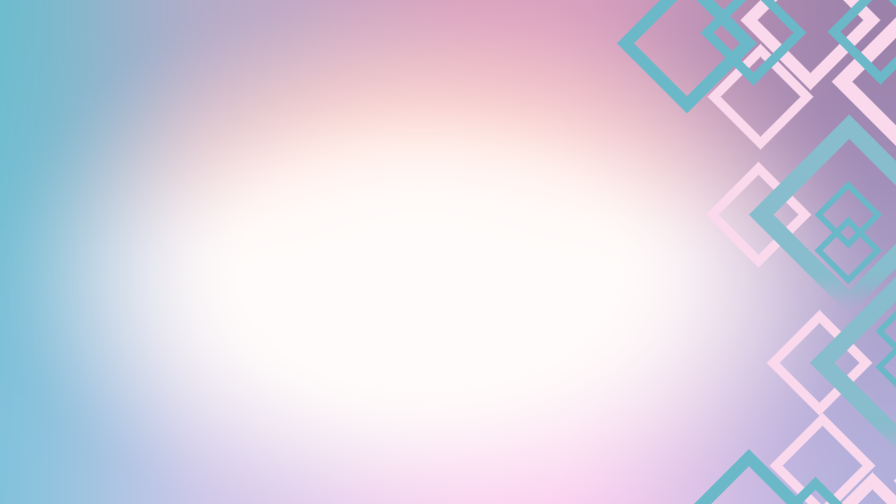
Write a Shadertoy shader that draws this background.

```glsl
// Soft pastel backdrop: a teal-to-mauve rim behind a wide white glow, with outlined
// diamonds down the right side. The rim blends two colour ramps, the glow is a lopsided
// ellipse, and the diamonds are two clusters of L1-distance rings, each drawn twice.

// Lengths are in canvas heights, with the origin at the lower left.
const vec2 GLOW_CENTER = vec2(0.833, 0.456);
const vec2 GLOW_RADIUS_LOW = vec2(0.833, 0.532);   // left, bottom
const vec2 GLOW_RADIUS_HIGH = vec2(0.926, 0.579);  // right, top
const vec2 GLOW_FADE = vec2(0.40, 1.05);
const vec3 WHITE = vec3(1.0, 0.985, 0.98);
const vec3 PEACH = vec3(1.0, 0.84, 0.80);

const vec3 PINK = vec3(0.98, 0.85, 0.93);
const vec3 TEAL = vec3(0.42, 0.72, 0.79);
const vec3 PALE_TEAL = vec3(0.53, 0.74, 0.80);
const float BAND_RATIO = 0.245;                    // band width / diamond size

const vec2 CORNER_TOP = vec2(1.363, 0.914);
const vec2 CORNER_BOTTOM = vec2(1.486, -0.030);
const vec2 SIDE_START = vec2(1.685, 0.574);
const vec2 SIDE_STEP = vec2(0.121, -0.294);
const float BIG = 0.199;
const float LARGE = 0.139;
const float MEDIUM = 0.105;
const float SMALL = 0.067;

// Four colours spread along x from 0 to 1
vec3 ramp(vec3 a, vec3 b, vec3 c, vec3 d, float x) {
    vec3 col = mix(a, b, smoothstep(-0.04, 0.26, x));
    col = mix(col, c, smoothstep(0.15, 0.57, x));
    return mix(col, d, smoothstep(0.60, 1.0, x));
}

vec3 backdrop(vec2 p, vec2 uv) {
    // Rim colours
    vec3 top = ramp(vec3(0.42, 0.74, 0.81), vec3(0.70, 0.68, 0.79),
                    vec3(0.85, 0.63, 0.75), vec3(0.61, 0.51, 0.67), uv.x);
    vec3 bottom = ramp(vec3(0.50, 0.76, 0.86), vec3(0.80, 0.78, 0.91),
                       vec3(0.98, 0.81, 0.94), vec3(0.70, 0.69, 0.86), uv.x);
    vec3 rim = mix(bottom, top, smoothstep(0.0, 1.0, uv.y));

    // Glow, warmer toward the top
    vec2 q = p - GLOW_CENTER;
    q /= mix(GLOW_RADIUS_LOW, GLOW_RADIUS_HIGH, step(0.0, q));
    float r = length(q);
    float warmth = 0.9 * smoothstep(0.1, 0.7, r) * smoothstep(0.0, 0.7, q.y);
    vec3 glow = mix(WHITE, PEACH, warmth);
    return mix(rim, glow, 1.0 - smoothstep(GLOW_FADE.x, GLOW_FADE.y, r));
}

// Coverage of a diamond outline lying inside the given half-diagonal
float diamond(vec2 q, float size) {
    float halfBand = 0.5 * BAND_RATIO * size;
    float d = abs(abs(q.x) + abs(q.y) - size + halfBand) - halfBand;
    float aa = 1.2 / iResolution.y;
    return 1.0 - smoothstep(-aa, aa, d);
}

// Interlocked diamonds for a corner
vec3 cornerCluster(vec3 col, vec2 q) {
    col = mix(col, PINK, diamond(q - vec2(0.245, 0.046), LARGE));
    col = mix(col, PINK, diamond(q - vec2(0.146, -0.106), MEDIUM));
    col = mix(col, PINK, diamond(q - vec2(0.454, -0.076), 1.2 * LARGE));
    col = mix(col, TEAL, diamond(q, LARGE));
    col = mix(col, TEAL, diamond(q - vec2(0.132, 0.021), MEDIUM));
    return mix(col, TEAL, diamond(q - vec2(0.384, 0.023), MEDIUM));
}

// Big fading diamond with a pink neighbour and a small linked pair
vec3 sideCluster(vec3 col, vec2 q, float pairShift) {
    col = mix(col, PINK, diamond(q + vec2(0.180, 0.0), MEDIUM));
    float fade = 1.0 - smoothstep(0.55, 1.0, -q.y / BIG);
    col = mix(col, PALE_TEAL, fade * diamond(q, BIG));
    for (int k = 0; k < 2; k++) {
        vec2 linkPos = vec2(-0.002, pairShift - 0.071 * float(k));
        col = mix(col, TEAL, diamond(q - linkPos, SMALL));
    }
    return col;
}

void mainImage(out vec4 fragColor, in vec2 fragCoord) {
    vec2 p = fragCoord / iResolution.y;
    vec3 col = backdrop(p, fragCoord / iResolution.xy);

    for (int i = 0; i < 2; i++) {
        float n = float(i);
        col = sideCluster(col, p - SIDE_START - n * SIDE_STEP, 0.063 * n);
        // The lower corner is the upper one flipped vertically
        vec2 q = p - mix(CORNER_TOP, CORNER_BOTTOM, n);
        col = cornerCluster(col, q * vec2(1.0, 1.0 - 2.0 * n));
    }
    fragColor = vec4(col, 1.0);
}
```
